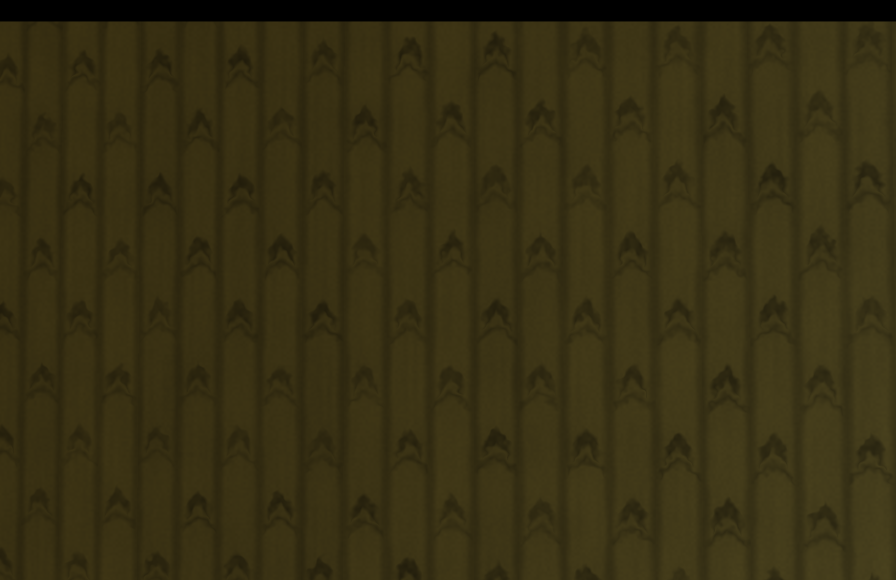
Give the GLSL for this pattern, as a Shadertoy shader.

```glsl
// Dim olive striped cloth: soft vertical stripes, each carrying a chain of dark
// chevrons, staggered by half a period between neighbours. A quadratic column map
// widens the stripes to the right; hashes and value noise add wear and weave.

#define FIRST_COLUMN 0.0065   // centre of the first stripe, in canvas widths
#define COLUMN_PITCH 0.04173  // stripe width at the left edge
#define COLUMN_GROWTH 0.00032 // quadratic widening per stripe
#define ROW_PITCH 0.1375      // chevron period at the left edge
#define ROW_GROWTH 0.0165     // extra period at the right edge
#define ROW_ORIGIN 0.354      // level line of the rows, measured from the top
#define TOP_BAND 0.037        // black band, in canvas heights
#define GAP_SHADE 0.19        // darkness of the seams between stripes
#define MOTIF_SHADE 0.31      // darkness of the chevrons
#define SOFTNESS 0.09         // blur of the chevrons, in stripe widths
#define SHADOW_OLIVE vec3(0.213, 0.179, 0.066)
#define LIT_OLIVE vec3(0.282, 0.252, 0.115)

float hash(vec2 p) {
    vec3 q = fract(p.xyx * 0.1031);
    q += dot(q, q.yzx + 33.33);
    return fract((q.x + q.y) * q.z);
}

float noise(vec2 p) {
    vec2 cell = floor(p), f = fract(p);
    f = f * f * (3.0 - 2.0 * f);
    return mix(mix(hash(cell), hash(cell + vec2(1, 0)), f.x),
               mix(hash(cell + vec2(0, 1)), hash(cell + vec2(1, 1)), f.x), f.y);
}

float boxDistance(vec2 p, vec2 halfSize) {
    vec2 d = abs(p) - halfSize;
    return length(max(d, 0.0)) + min(max(d.x, d.y), 0.0);
}

// Inverted V made by shearing a box; p.y points down
float chevron(vec2 p, float slope, float middle, vec2 halfSize) {
    float level = p.y - slope * sqrt(p.x * p.x + 0.002) - middle;
    float d = boxDistance(vec2(p.x, level), halfSize);
    return 1.0 - smoothstep(-SOFTNESS, SOFTNESS, d);
}

// Continuous stripe index: inverse of the quadratic stripe spacing
float columnAt(float x) {
    float root = COLUMN_PITCH * COLUMN_PITCH + 4.0 * COLUMN_GROWTH * (x - FIRST_COLUMN);
    return (sqrt(max(root, 0.0)) - COLUMN_PITCH) / (2.0 * COLUMN_GROWTH);
}

void mainImage(out vec4 fragColor, in vec2 fragCoord) {
    vec2 canvas = iResolution.xy / iResolution.x;
    vec2 pos = fragCoord / iResolution.x;
    pos.y = canvas.y - pos.y;
    float down = pos.y / canvas.y;

    // Stripes fan out slightly towards the bottom
    float fannedX = 0.5 + (pos.x - 0.5) / (0.997 + 0.014 * down);
    float column = columnAt(fannedX) + 0.5;
    float columnId = floor(column);
    float across = column - columnId - 0.5;

    // Rows: odd stripes are shifted by half a period
    float period = ROW_PITCH + ROW_GROWTH * pos.x;
    float row = (pos.y - ROW_ORIGIN) / period + 0.5 + 0.5 * mod(columnId, 2.0);
    float rowId = floor(row);
    float pitch = COLUMN_PITCH + 2.0 * COLUMN_GROWTH * columnId;
    vec2 local = vec2(across, (row - rowId - 0.5) * period / pitch);

    // Small irregularities of each chevron
    vec2 id = vec2(columnId, rowId) + 40.0;
    local += (vec2(hash(id), hash(id + 17.3)) - 0.5) * vec2(0.05, 0.09);
    local += (vec2(noise(pos * 160.0), noise(pos * 160.0 + 51.0)) - 0.5) * 0.12;
    float strength = mix(0.65, 1.1, hash(id + 71.9));
    strength *= mix(0.7, 1.15, noise(pos * 190.0));

    // Thick spearhead above a thinner flared chevron, with a faint halo
    float head = chevron(local, 1.35, -0.31, vec2(0.27, 0.17));
    float flare = chevron(local, 0.75, 0.19, vec2(0.40, 0.07));
    float halo = exp(-dot(local, local) * 5.0);
    float motif = max(head, 0.72 * flare) + 0.16 * halo;

    // Seams, paler stripe centres and vertical weave streaks
    float seam = smoothstep(0.29, 0.49, abs(across) + 0.05 * (noise(pos * vec2(90.0, 45.0)) - 0.5));
    float streak = noise(vec2(column * 9.0, pos.y * 14.0)) - 0.5;
    float blotch = noise(pos * 22.0) - 0.5;
    float grain = noise(pos * 330.0) - 0.5;
    float tint = hash(vec2(columnId + 40.0, 5.0)) - 0.5;

    // Light grows to the right and gently to the bottom
    float light = 0.04 + 0.66 * pos.x * pos.x + 0.22 * down * (0.5 + pos.x);
    vec3 color = mix(SHADOW_OLIVE, LIT_OLIVE, clamp(light, 0.0, 1.0));
    color *= 1.0 + 0.05 * streak + 0.05 * blotch + 0.05 * grain + 0.05 * tint;
    color *= 1.0 - GAP_SHADE * seam;
    color *= 1.0 - MOTIF_SHADE * strength * motif;

    // Black band along the top
    float edge = 1.0 / iResolution.y;
    color *= smoothstep(TOP_BAND - edge, TOP_BAND + edge, down);
    fragColor = vec4(color, 1.0);
}
```
